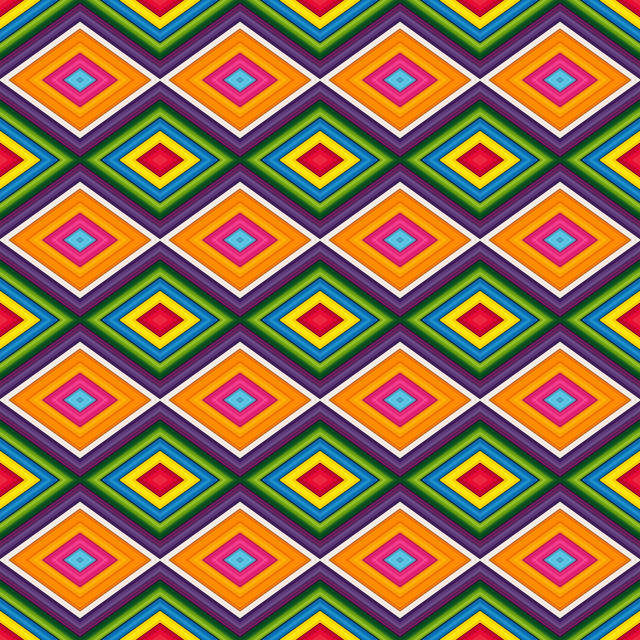
A three.js fragment shader for this pattern:

```glsl
varying vec2 vUv;

// Switches to the next stripe once d passes the edge
void stripe(inout vec3 colour, vec3 next, float edge, float d) {
  colour = mix(colour, next, smoothstep(edge - 0.9, edge + 0.9, d));
}

// Diamond distance from the nearest orange centre, in 1/192 of a repeat:
// 0 at that centre, 165 at the red centre on the corner of the cell
float diamondDistance(vec2 uv) {
  vec2 p = abs(fract(uv * 4.0) - 0.5) * 192.0;
  return p.y + 0.72 * p.x;
}

void main() {
  float d = diamondDistance(vUv);

  // Sky blue heart
  vec3 colour = vec3(0.27, 0.64, 0.77);
  stripe(colour, vec3(0.36, 0.77, 0.89), 4.0, d);
  stripe(colour, vec3(0.28, 0.66, 0.80), 11.5, d);

  // Pink frame
  stripe(colour, vec3(0.66, 0.12, 0.38), 14.0, d);
  stripe(colour, vec3(0.91, 0.16, 0.48), 16.0, d);
  stripe(colour, vec3(0.95, 0.25, 0.55), 21.0, d);
  stripe(colour, vec3(0.88, 0.13, 0.45), 25.0, d);
  stripe(colour, vec3(0.72, 0.10, 0.33), 31.0, d);

  // Amber and orange frames
  stripe(colour, vec3(0.97, 0.56, 0.03), 33.0, d);
  stripe(colour, vec3(1.00, 0.68, 0.02), 35.5, d);
  stripe(colour, vec3(0.98, 0.61, 0.02), 41.0, d);
  stripe(colour, vec3(0.93, 0.44, 0.02), 45.0, d);
  stripe(colour, vec3(1.00, 0.55, 0.01), 47.5, d);
  stripe(colour, vec3(0.95, 0.46, 0.02), 57.0, d);
  stripe(colour, vec3(0.70, 0.40, 0.20), 60.5, d);

  // White outline
  stripe(colour, vec3(0.95, 0.92, 0.89), 62.0, d);

  // Purple zigzag
  stripe(colour, vec3(0.24, 0.11, 0.33), 70.0, d);
  stripe(colour, vec3(0.36, 0.22, 0.47), 75.0, d);
  stripe(colour, vec3(0.42, 0.29, 0.52), 79.0, d);
  stripe(colour, vec3(0.30, 0.15, 0.37), 83.0, d);
  stripe(colour, vec3(0.50, 0.13, 0.38), 85.5, d);
  stripe(colour, vec3(0.30, 0.12, 0.34), 87.5, d);
  stripe(colour, vec3(0.50, 0.12, 0.36), 89.5, d);
  stripe(colour, vec3(0.16, 0.10, 0.20), 91.5, d);

  // Dark and leaf green frames
  stripe(colour, vec3(0.02, 0.29, 0.13), 93.5, d);
  stripe(colour, vec3(0.10, 0.38, 0.12), 99.0, d);
  stripe(colour, vec3(0.36, 0.57, 0.08), 102.0, d);
  stripe(colour, vec3(0.42, 0.64, 0.08), 104.0, d);
  stripe(colour, vec3(0.60, 0.75, 0.15), 107.0, d);
  stripe(colour, vec3(0.46, 0.65, 0.10), 110.5, d);

  // Blue frame between navy lines
  stripe(colour, vec3(0.03, 0.16, 0.26), 113.0, d);
  stripe(colour, vec3(0.04, 0.43, 0.70), 115.0, d);
  stripe(colour, vec3(0.12, 0.56, 0.79), 120.0, d);
  stripe(colour, vec3(0.04, 0.44, 0.70), 125.0, d);
  stripe(colour, vec3(0.08, 0.22, 0.28), 128.5, d);

  // Yellow frame
  stripe(colour, vec3(0.98, 0.83, 0.02), 130.0, d);
  stripe(colour, vec3(1.00, 0.90, 0.04), 134.0, d);
  stripe(colour, vec3(0.98, 0.80, 0.02), 140.5, d);

  // Red heart
  stripe(colour, vec3(0.55, 0.03, 0.13), 144.0, d);
  stripe(colour, vec3(0.78, 0.02, 0.18), 146.0, d);
  stripe(colour, vec3(0.90, 0.05, 0.20), 152.0, d);
  stripe(colour, vec3(0.93, 0.14, 0.25), 158.0, d);

  // Fine ridges running along the stripes
  colour *= 1.0 + 0.025 * sin(d * 1.5);

  gl_FragColor = vec4(colour, 1.0);
}
```
